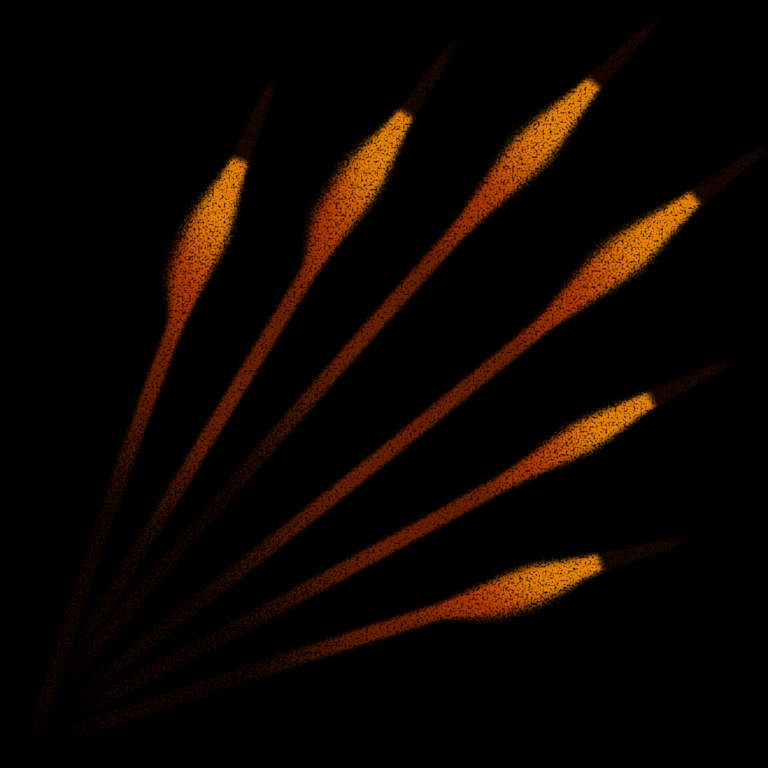
This background is drawn by a Shadertoy shader. Its source:

```glsl
// A fan of six glowing, grainy torch-like strokes on black.
// Each stroke is a bent axis with a width profile (stem, swollen head, faint tail),
// coloured by its position along the axis and broken up by fine gradient noise.

const int COUNT = 6;
const vec3 SOOT  = vec3(0.10, 0.025, 0.0);
const vec3 EMBER = vec3(0.41, 0.12, 0.0);
const vec3 FLAME = vec3(0.66, 0.21, 0.0);
const vec3 GOLD  = vec3(0.90, 0.50, 0.01);
const float GRAIN_SCALE = 330.0;   // noise cells across the canvas
const float TAIL_LENGTH = 0.135;
const float TAIL_DROP = 0.007;     // clockwise turn of the tail
const float STEM_BASE = 0.014;     // half widths
const float STEM_TOP = 0.016;
const float TAIL_END = 0.006;

// Base xy and tip xy of each stroke
const vec4 AXES[COUNT] = vec4[COUNT](
    vec4(0.052, 0.063, 0.310, 0.785),
    vec4(0.111, 0.167, 0.525, 0.846),
    vec4(0.111, 0.141, 0.769, 0.887),
    vec4(0.130, 0.115, 0.900, 0.738),
    vec4(0.130, 0.089, 0.842, 0.477),
    vec4(0.111, 0.052, 0.775, 0.266));

// Head length, head half width, where the stem lights up (0..1), lean to the left
const vec4 SHAPES[COUNT] = vec4[COUNT](
    vec4(0.235, 0.036, 0.50,  0.85),
    vec4(0.245, 0.036, 0.30,  0.90),
    vec4(0.270, 0.033, 0.42,  0.15),
    vec4(0.270, 0.034, 0.30,  0.30),
    vec4(0.220, 0.027, 0.38,  0.20),
    vec4(0.225, 0.033, 0.46, -0.70));

// Sideways bow of each axis, left positive
const float BOWS[COUNT] = float[COUNT](0.008, 0.001, 0.006, -0.005, -0.004, 0.003);

vec2 hashGradient(vec2 cell) {
    vec3 h = fract(cell.xyx * vec3(0.1031, 0.1030, 0.0973));
    h += dot(h, h.yzx + 33.33);
    float angle = 6.28318 * fract((h.x + h.y) * h.z);
    return vec2(cos(angle), sin(angle));
}

float gradientNoise(vec2 p) {
    vec2 i = floor(p), f = fract(p);
    vec2 w = f * f * f * (f * (f * 6.0 - 15.0) + 10.0);
    float a = dot(hashGradient(i), f);
    float b = dot(hashGradient(i + vec2(1, 0)), f - vec2(1, 0));
    float c = dot(hashGradient(i + vec2(0, 1)), f - vec2(0, 1));
    float d = dot(hashGradient(i + vec2(1, 1)), f - vec2(1, 1));
    return mix(mix(a, b, w.x), mix(c, d, w.x), w.y);
}

vec3 torch(vec2 p, vec4 axis, vec4 shape, float bow, float grain) {
    // Local frame: along the axis, and across it with left positive
    vec2 span = axis.zw - axis.xy;
    float len = length(span);
    vec2 dir = span / len;
    vec2 rel = p - axis.xy;
    float along = dot(rel, dir);
    float s = clamp(along / len, 0.0, 1.0);
    float head = 1.0 + (along - len) / shape.x;
    float tail = max(along - len, 0.0) / TAIL_LENGTH;
    float across = dot(rel, vec2(-dir.y, dir.x))
                 - 4.0 * bow * s * (1.0 - s) + TAIL_DROP * tail;

    // Half width: the leaning side swells sooner and further
    float lean = shape.w * sign(across);
    float rise = smoothstep(0.0, mix(0.65, 0.32, max(lean, 0.0)), head);
    float swell = rise * (1.0 - smoothstep(0.55, 1.08, head)) * (1.0 + 0.35 * lean);
    float stem = mix(STEM_BASE, STEM_TOP, s);
    stem = mix(stem, TAIL_END, min(tail, 1.0));
    float halfWidth = stem + 1.25 * (shape.y - STEM_TOP) * swell;
    float inside = 1.0 - abs(across) / halfWidth;

    // Colour along the stroke, cooler towards the leaning edge
    float lit = smoothstep(shape.z - 0.18, shape.z + 0.15, along / len);
    float heat = head + 0.15 * grain - 0.25 * max(lean, 0.0) * (1.0 - inside);
    vec3 colour = mix(SOOT, EMBER, lit);
    colour = mix(colour, FLAME, smoothstep(-0.20, 0.30, heat));
    colour = mix(colour, GOLD, smoothstep(0.22, 0.75, heat));
    colour *= mix(0.30, 1.0, smoothstep(0.0, 0.65, inside));
    colour = mix(colour, SOOT, smoothstep(0.0, 0.10, tail));

    // Grainy coverage, sparse at the base and along the tail
    float cover = smoothstep(0.0, 0.50, inside + 0.25 * grain);
    float density = mix(0.40, 0.74, lit) - 0.15 * smoothstep(0.0, 0.3, tail);
    float speckle = smoothstep(0.0, 0.85, density + 0.75 * grain);
    float ends = smoothstep(-0.06, 0.06, along / len) * (1.0 - smoothstep(0.7, 1.0, tail));
    return colour * cover * speckle * ends;
}

void mainImage(out vec4 fragColor, in vec2 fragCoord) {
    vec2 p = fragCoord / iResolution.xy;
    float grain = gradientNoise(p * GRAIN_SCALE)
                + 0.4 * gradientNoise(p * GRAIN_SCALE * 0.47 + 17.3);

    vec3 colour = vec3(0.0);
    for (int i = 0; i < COUNT; i++) {
        colour = max(colour, torch(p, AXES[i], SHAPES[i], BOWS[i], grain));
    }
    fragColor = vec4(colour, 1.0);
}
```
